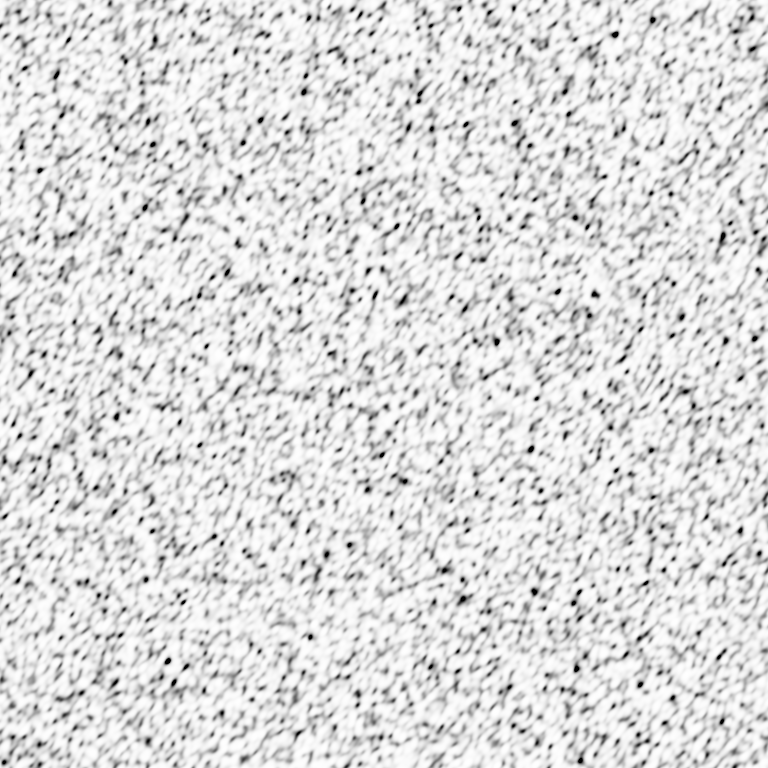
A Shadertoy shader for this texture:

```glsl
// Fine dark flecks on white, all leaning up to the right.
// A sparse sum of stretched, randomly signed spots gives a bell-shaped noise
// field; an exponential tone curve turns its peaks into ink.

// Three random values in 0..1 for an integer cell
vec3 hashCell(ivec2 cell) {
    uvec3 h = uvec3(uint(cell.x), uint(cell.y), 77u) * 1664525u + 1013904223u;
    h.x += h.y * h.z; h.y += h.z * h.x; h.z += h.x * h.y;
    h ^= h >> 16u;
    h.x += h.y * h.z; h.y += h.z * h.x; h.z += h.x * h.y;
    return vec3(h >> 8u) / 16777216.0;
}

// Sum of one jittered spot per cell, scaled to unit variance
float spotNoise(vec2 p) {
    const float spotRadius = 0.55;
    vec2 base = floor(p);
    float sum = 0.0;
    for (int y = -2; y <= 2; y++) {
        for (int x = -2; x <= 2; x++) {
            vec2 cell = base + vec2(x, y);
            vec3 rnd = hashCell(ivec2(cell));
            vec2 d = (p - cell - rnd.xy) / spotRadius;
            float r2 = dot(d, d);
            // The faint opposite rim keeps the flecks evenly spread
            float spot = exp(-0.5 * r2) * (1.0 - 0.25 * r2);
            sum += rnd.z < 0.5 ? -spot : spot;
        }
    }
    return sum / 0.771;
}

void mainImage(out vec4 fragColor, in vec2 fragCoord) {
    vec2 uv = fragCoord / iResolution.y;

    // Stretch the cells along the lean of the flecks
    float lean = radians(52.0);
    vec2 along = vec2(cos(lean), sin(lean));
    vec2 across = vec2(along.y, -along.x);
    float n = spotNoise(vec2(dot(uv, across) * 183.0, dot(uv, along) * 110.0));

    // Mostly near-white, with a thin tail down to black
    float ink = exp(-2.4 + 1.06 * n - 0.06 * n * n);
    fragColor = vec4(vec3(clamp(1.0 - ink, 0.0, 1.0)), 1.0);
}
```
